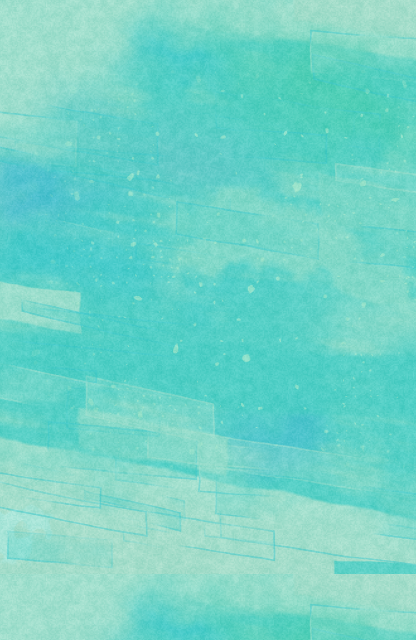
Give the GLSL for this background, as a Shadertoy shader.

```glsl
const float TILE_HEIGHT = 1.38;   // all lengths are in canvas widths
const float SLOPE = 0.17;         // downward drift of the brush
const float WARP = 0.035;
const float GRAIN = 0.085;
const int STROKES = 36;
const vec3 MINT = vec3(0.63, 0.875, 0.805);
const vec3 SAGE = vec3(0.65, 0.865, 0.79);
const vec3 AQUA = vec3(0.49, 0.845, 0.78);
const vec3 TEAL = vec3(0.31, 0.81, 0.775);
const vec3 GREEN = vec3(0.31, 0.81, 0.71);
const vec3 CYAN = vec3(0.26, 0.79, 0.80);
const vec3 MIST = vec3(0.41, 0.79, 0.79);
const vec3 BLUE = vec3(0.28, 0.74, 0.82);

float hash(vec2 p) {
    vec3 q = fract(p.xyx * vec3(0.1031, 0.1030, 0.0973));
    q += dot(q, q.yzx + 33.33);
    return fract((q.x + q.y) * q.z);
}

float noise(vec2 p) {
    vec2 i = floor(p), f = fract(p);
    f = f * f * (3.0 - 2.0 * f);
    return mix(mix(hash(i), hash(i + vec2(1, 0)), f.x),
               mix(hash(i + vec2(0, 1)), hash(i + vec2(1, 1)), f.x), f.y);
}

float fbm(vec2 p) {
    float sum = 0.0, amp = 0.5;
    for (int i = 0; i < 5; i++) {
        sum += amp * noise(p);
        p = mat2(1.6, 1.2, -1.2, 1.6) * p + 7.3;
        amp *= 0.5;
    }
    return sum;
}

// Signed extent of a slanted rectangle
float slabEdge(vec2 p, vec2 centre, vec2 halfSize, float slope) {
    vec2 d = p - centre;
    d.y -= slope * d.x;
    d = abs(d) - halfSize;
    return max(d.x, d.y);
}

float slab(vec2 p, vec2 centre, vec2 halfSize, float slope, float soft) {
    return 1.0 - smoothstep(-soft, soft, slabEdge(p, centre, halfSize, slope));
}

// Diffuse pool of pigment
float pool(vec2 p, vec2 centre, vec2 radius) {
    vec2 d = p - centre;
    d.y -= SLOPE * d.x;
    d /= radius;
    return exp(-dot(d, d));
}

// Scattered leaf-shaped splashes, one per cell at most
float specks(vec2 p, float cell, float density, float size, float px) {
    vec2 id = floor(p / cell);
    vec2 key = id + cell * 1000.0;
    vec2 d = p - (id + 0.25 + 0.5 * vec2(hash(key), hash(key + 19.0))) * cell;
    float a = 6.2832 * hash(key + 41.0);
    d = mat2(cos(a), sin(a), -sin(a), cos(a)) * d;
    d.x *= 1.0 + 0.9 * hash(key + 57.0);
    float radius = size * (0.4 + 0.6 * hash(key + 73.0));
    float edge = length(d) - radius * (0.75 + 0.5 * noise(d / size * 1.5 + id * 5.0));
    return step(hash(key + 91.0), density) * (1.0 - smoothstep(-px, px, edge));
}

vec3 paint(vec2 p, float px) {
    vec2 bristle = vec2(p.x * 4.0, (p.y - SLOPE * p.x) * 32.0);
    float dry = fbm(bristle), cloud = fbm(p * 7.0 + 3.0);
    vec2 q = p + WARP * (vec2(fbm(p * 9.0), fbm(p * vec2(5, 12) + 40.0)) - 0.5);
    vec2 w = q + 0.2 * (vec2(cloud, fbm(p * 8.0 + 60.0)) - 0.5);

    // Main body between two slanted borders
    vec3 col = mix(MINT, AQUA, 0.6 * smoothstep(0.5, 0.75, cloud));
    float top = max(0.02 + 0.12 * q.x, 0.47 - 1.05 * q.x);
    float right = smoothstep(0.3, 0.65, q.x);
    float soft = mix(0.15, 0.006, right);
    float body = smoothstep(-soft, soft, mix(w.y, q.y, right) - top);
    float bottom = 1.045 + 0.2 * q.x;
    body *= 1.0 - smoothstep(-0.005, 0.005, q.y - bottom);
    vec3 wet = mix(TEAL, AQUA, smoothstep(0.42, 0.68, 0.5 * cloud + 0.5 * dry));
    col = mix(col, wet, body * (0.85 + 0.15 * dry));
    col = mix(col, SAGE, 0.75 * smoothstep(0.02, 0.14, q.y - bottom));
    col = mix(col, SAGE, 0.7 * slab(q, vec2(0.9, 0.03), vec2(0.19, 0.05), 0.14, 0.004));

    // Broad colour pools
    col = mix(col, GREEN, 0.95 * pool(w, vec2(0.78, 0.23), vec2(0.27, 0.11)));
    col = mix(col, MIST, 0.75 * pool(w, vec2(0.36, 0.38), vec2(0.24, 0.11)));
    col = mix(col, CYAN, 0.85 * pool(w, vec2(0.16, 0.61), vec2(0.34, 0.08)));
    col = mix(col, BLUE, 0.8 * pool(w, vec2(0.07, 0.47), vec2(0.17, 0.06)));
    col = mix(col, BLUE, 0.6 * pool(w, vec2(0.65, 1.03), vec2(0.13, 0.07)));
    col = mix(col, CYAN, 0.7 * pool(w, vec2(0.42, 0.15), vec2(0.13, 0.04)));
    col = mix(col, MINT, 0.6 * pool(w, vec2(0.92, 0.78), vec2(0.2, 0.09)));

    // Flat brush slabs
    col = mix(col, mix(AQUA, MINT, 0.3), 0.85 * slab(w, vec2(0.73, 0.60), vec2(0.26, 0.085), 0.2, 0.02));
    col = mix(col, AQUA, 0.75 * slab(q, vec2(0.91, 0.50), vec2(0.14, 0.06), 0.2, 0.004));
    col = mix(col, TEAL, 0.8 * slab(q, vec2(0.45, 0.90), vec2(0.7, 0.075), 0.07, 0.01));
    col = mix(col, MINT, 0.9 * slab(q, vec2(0.05, 0.73), vec2(0.14, 0.048), 0.16, 0.003));
    col = mix(col, mix(AQUA, MINT, 0.4), 0.8 * slab(q, vec2(0.37, 1.06), vec2(0.18, 0.045), 0.2, 0.005));
    col = mix(col, TEAL, 0.85 * slab(q, vec2(0.96, 1.385), vec2(0.16, 0.03), 0.1, 0.003));
    col = mix(col, vec3(0.66, 0.91, 0.87), 0.7 * slab(w, vec2(0.03, 1.28), vec2(0.09, 0.03), -0.2, 0.004));

    // Scattered translucent strokes with broken hairline rims
    vec2 s = mix(p, q, 0.35);
    for (int i = 0; i < STROKES; i++) {
        float k = float(i);
        vec2 c = vec2(hash(vec2(k, 3)), hash(vec2(k, 11)) * TILE_HEIGHT);
        vec2 r = vec2(0.1 + 0.25 * hash(vec2(k, 23)), 0.012 + 0.045 * hash(vec2(k, 37)));
        float slope = 0.06 + 0.18 * hash(vec2(k, 47));
        float pale = step(0.5, hash(vec2(k, 59)));
        float edge = slabEdge(s, c, r, slope);
        float fill = 1.0 - smoothstep(-px, px, edge);
        float rim = 1.0 - smoothstep(0.3 * px, 1.4 * px, abs(edge));
        float fade = smoothstep(0.35, 0.6, fbm(p * vec2(4, 9) + k * 5.0));
        col = mix(col, mix(TEAL, MINT, pale), 0.32 * fill * fade);
        col = mix(col, mix(CYAN, MINT, pale * body), 0.5 * rim * fade);
    }

    // Splashes gather inside the body
    float spread = smoothstep(0.1, 0.3, p.y) * (1.0 - smoothstep(1.0, 1.2, p.y)) * smoothstep(-0.1, 0.4, p.x);
    float dots = 0.6 * specks(p, 0.021, 0.45 * smoothstep(0.35, 0.6, cloud), 0.0032, px);
    dots = max(dots, 0.65 * specks(p, 0.05, 0.35, 0.006, px));
    dots = max(dots, 0.7 * specks(p, 0.13, 0.35, 0.012, px));
    return mix(col, vec3(0.66, 0.91, 0.80), dots * spread);
}

void mainImage(out vec4 fragColor, in vec2 fragCoord) {
    float px = 1.0 / iResolution.x;
    vec2 p = vec2(fragCoord.x, iResolution.y - fragCoord.y) * px;
    p.y = mod(p.y, TILE_HEIGHT);
    vec3 col = paint(p, px);
    // Paper mottling and fine tooth
    float tooth = fbm(p * 60.0) + 0.7 * noise(p * 330.0) - 0.85;
    col += GRAIN * tooth * vec3(1.4, 0.6, 0.7);
    fragColor = vec4(clamp(col, 0.0, 1.0), 1.0);
}
```
